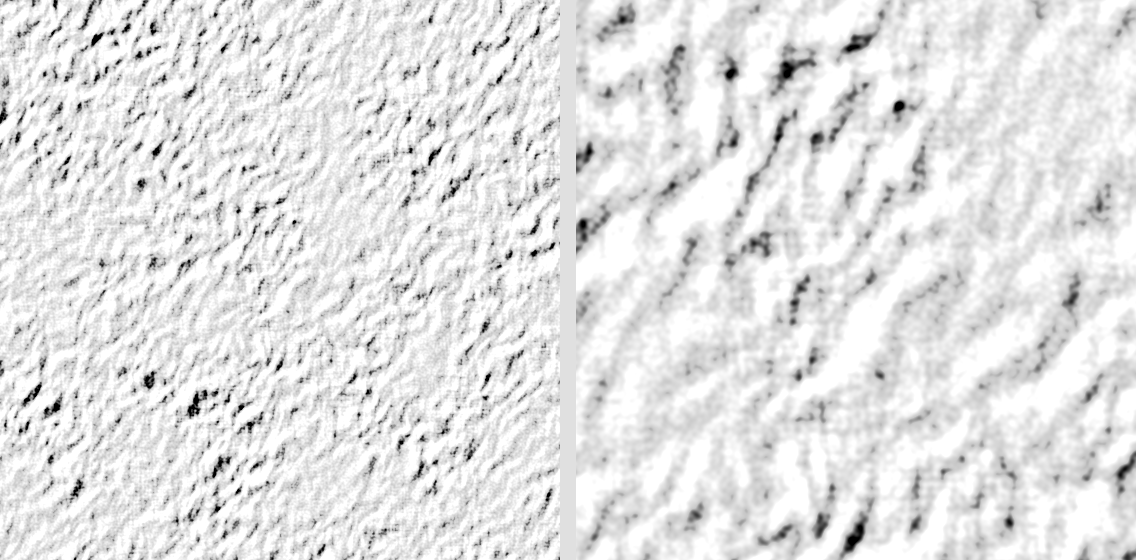
Left, the full canvas; right, a detail of the centre.
Write a WebGL 2 fragment shader that draws this texture.

```glsl
#version 300 es
precision highp float;
// Rough white plaster in raking light from the upper left, with a faint woven grain.

uniform vec2 u_resolution;
out vec4 fragColor;

// Relief
const float BUMP_FREQ = 47.0;      // main bumps across the canvas
const float RIDGE_ANGLE = 0.87;    // direction the ridges run, in radians
const float RIDGE_STRETCH = 1.5;   // length of a ridge against its width
const float OCTAVE_TURN = 0.3;     // spread of ridge directions between octaves
const float SLOPE_STEP = 0.2;      // half width of the slope sample, in cells
const float CONTRAST = 1.58;
const float WARP_FREQ = 17.0;
const float WARP_AMOUNT = 0.012;
const float PATCH_FREQ = 6.0;      // calm and rough areas
const float PATCH_AMOUNT = 1.0;

// Fine surface
const float GRAIN_FREQ = 215.0;
const float GRAIN_AMOUNT = 1.0;
const vec2 FIBRE_FREQ = vec2(27.0, 190.0);
const float FIBRE_AMOUNT = 0.6;

// Tone
const float BASE_TONE = 0.912;
const float SOFT_SHADE = 0.11;
const float SHADOW_START = 1.2;
const float SHADOW_DEPTH = 0.37;
const float SHADOW_CURVE = 1.2;

uint mixBits(uint v) {
    v = v * 747796405u + 2891336453u;
    v = ((v >> ((v >> 28u) + 4u)) ^ v) * 277803737u;
    return (v >> 22u) ^ v;
}

vec2 cellGradient(vec2 cell) {
    uvec2 c = uvec2(ivec2(cell));
    float angle = float(mixBits(c.x + mixBits(c.y)) >> 8u) * 6.28319 / 16777216.0;
    return vec2(cos(angle), sin(angle));
}

float gradientNoise(vec2 p) {
    vec2 cell = floor(p);
    vec2 f = p - cell;
    vec2 w = f * f * f * (f * (f * 6.0 - 15.0) + 10.0);
    vec2 e = vec2(1.0, 0.0);
    float a = dot(cellGradient(cell), f);
    float b = dot(cellGradient(cell + e.xy), f - e.xy);
    float c = dot(cellGradient(cell + e.yx), f - e.yx);
    float d = dot(cellGradient(cell + e.xx), f - e.xx);
    return mix(mix(a, b, w.x), mix(c, d, w.x), w.y);
}

// Slope of one layer of bumps, measured across the ridge direction.
float ridgeSlope(vec2 p, float freq, float angle) {
    vec2 along = vec2(cos(angle), sin(angle));
    vec2 across = vec2(along.y, -along.x);
    vec2 q = freq * vec2(dot(p, across), dot(p, along) / RIDGE_STRETCH) + freq;
    vec2 offset = vec2(SLOPE_STEP, 0.0);
    return (gradientNoise(q + offset) - gradientNoise(q - offset)) / (2.0 * SLOPE_STEP);
}

float reliefSlope(vec2 p) {
    vec2 warp = vec2(gradientNoise(p * WARP_FREQ + 3.7),
                     gradientNoise(p * WARP_FREQ + 41.3));
    p += WARP_AMOUNT * warp;
    float slope = 0.35 * ridgeSlope(p, BUMP_FREQ * 0.53, RIDGE_ANGLE - OCTAVE_TURN);
    slope += 0.80 * ridgeSlope(p, BUMP_FREQ, RIDGE_ANGLE);
    slope += 0.50 * ridgeSlope(p, BUMP_FREQ * 1.9, RIDGE_ANGLE + OCTAVE_TURN);
    return slope * CONTRAST;
}

// Speckle plus thin horizontal and vertical fibres that come and go.
float fineSurface(vec2 p) {
    vec2 turned = vec2(0.8 * p.x - 0.6 * p.y, 0.6 * p.x + 0.8 * p.y);
    float grain = gradientNoise(turned * GRAIN_FREQ);
    float fibres = gradientNoise(p * FIBRE_FREQ + 7.3)
                 + gradientNoise(p * FIBRE_FREQ.yx + 19.6);
    float presence = 1.0 + 2.0 * gradientNoise(p * PATCH_FREQ * 1.5 + 63.1);
    return GRAIN_AMOUNT * grain + FIBRE_AMOUNT * presence * fibres;
}

void main() {
    vec2 p = gl_FragCoord.xy / min(u_resolution.x, u_resolution.y);

    float roughness = 1.0 + PATCH_AMOUNT * gradientNoise(p * PATCH_FREQ + 11.9);
    float facing = reliefSlope(p) * roughness + fineSurface(p);

    // Gentle shading everywhere, steep falloff on faces turned from the light.
    float shadow = max(-facing - SHADOW_START, 0.0);
    float tone = BASE_TONE + SOFT_SHADE * facing
               - SHADOW_DEPTH * pow(shadow, SHADOW_CURVE);

    fragColor = vec4(vec3(clamp(tone, 0.0, 1.0)), 1.0);
}
```
